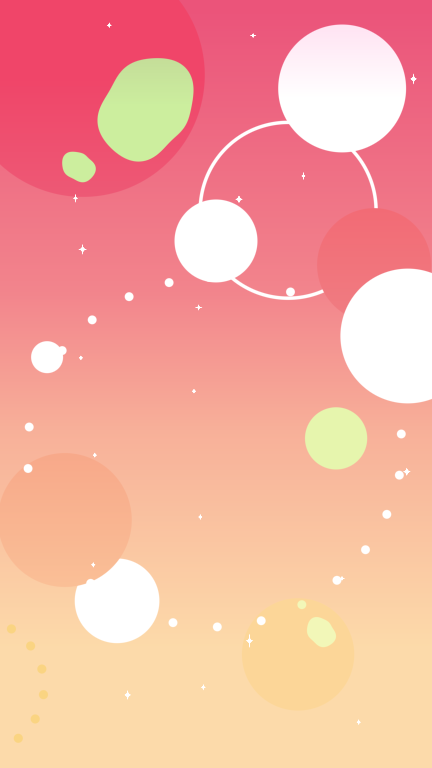
Write a Shadertoy shader that draws this background.

```glsl
// Pastel sunset of flat discs, rounded blobs, a thin ring and dotted orbits.
// A vertical gradient lies below signed-distance shapes painted back to front;
// the dots follow arcs, and the sparkles sit on a hashed, jittered grid.

const vec3 WHITE = vec3(1.0);
const vec3 APRICOT = vec3(0.99, 0.855, 0.665);
const vec3 PEACH = vec3(0.97, 0.69, 0.60);
const vec3 ROSE = vec3(0.95, 0.52, 0.55);
const vec3 MAGENTA = vec3(0.92, 0.33, 0.48);
const vec3 LIME = vec3(0.80, 0.935, 0.62);
const vec3 PALE_LIME = vec3(0.95, 0.97, 0.72);
const vec3 HONEY = vec3(0.98, 0.83, 0.51);

vec2 hash2(float n) {
    return fract(sin(vec2(n * 127.1 + 3.7, n * 269.5 + 8.3)) * 43758.5453);
}

float ramp(float low, float high, float v) {
    return clamp((v - low) / (high - low), 0.0, 1.0);
}

float disc(vec2 p, vec2 center, float radius) {
    return length(p - center) - radius;
}

// Soft leaf: two rounded corners along the tilt and one flatter side.
float blob(vec2 p, vec2 center, float radius, float tilt) {
    vec2 q = p - center;
    float a = atan(q.y, q.x) - tilt;
    float outline = 0.99 + 0.14 * cos(2.0 * a) + 0.08 * sin(a)
                  + 0.03 * cos(5.0 * a + 0.7);
    return length(q) - radius * outline;
}

float sparkle(vec2 p, vec2 center, float size) {
    vec2 q = abs(p - center) * vec2(1.25, 1.0);
    return q.x + q.y + 2.0 * sqrt(q.x * q.y) - size;
}

void paint(inout vec3 col, float d, vec3 ink, float aa) {
    col = mix(col, ink, 1.0 - smoothstep(-aa, aa, d));
}

vec3 sky(float y) {
    vec3 col = mix(APRICOT, PEACH, ramp(0.28, 0.78, y));
    col = mix(col, ROSE, ramp(0.78, 1.10, y));
    return mix(col, MAGENTA, ramp(1.10, 1.75, y));
}

// White dots on a wide ellipse, slightly flattened at the lower right.
void paintOrbit(inout vec3 col, vec2 p, vec2 center, vec2 radii, float aa) {
    for (int i = 0; i < 23; i++) {
        if (i == 11 || i == 12 || i == 15 || i == 21) continue;
        float k = float(i);
        float lag = smoothstep(8.0, 13.0, k) * (1.0 - smoothstep(18.0, 22.0, k));
        float a = radians(6.0 - 13.62 * k - 3.6 * lag);
        float dent = 0.025 * pow(max(cos(a + 0.65), 0.0), 6.0);
        vec2 spot = center + radii * (1.0 - dent) * vec2(cos(a), sin(a));
        paint(col, disc(p, spot, 0.0102), i == 5 ? PALE_LIME : WHITE, aa);
    }
}

void paintArc(inout vec3 col, vec2 p, vec2 center, float radius, float aa) {
    for (int i = 0; i < 6; i++) {
        float a = radians(59.6 - 22.4 * float(i));
        vec2 spot = center + radius * vec2(cos(a), sin(a));
        paint(col, disc(p, spot, 0.0105), HONEY, aa);
    }
}

void paintSparkles(inout vec3 col, vec2 p, float aa) {
    for (int i = 0; i < 21; i++) {
        vec2 cell = vec2(float(i % 3), float(i / 3));
        vec2 jitter = hash2(float(i) + 1.0);
        vec2 spot = (cell + 0.1 + 0.8 * jitter) * vec2(0.333, 0.254);
        float size = i % 4 == 0 ? 0.015 : 0.0105;
        paint(col, sparkle(p, spot, size), WHITE, 1.5 * aa);
    }
}

void mainImage(out vec4 fragColor, in vec2 fragCoord) {
    vec2 p = fragCoord / iResolution.x;
    float aa = 0.75 / iResolution.x;
    vec3 col = sky(p.y);

    // Upper left disc with its leaves
    vec3 crimson = mix(vec3(0.93, 0.35, 0.46), vec3(0.94, 0.27, 0.41), ramp(1.32, 1.6, p.y));
    paint(col, disc(p, vec2(0.192, 1.604), 0.282), crimson, aa);
    vec3 leaf = mix(LIME, vec3(0.77, 0.87, 0.60), ramp(1.53, 1.64, p.y));
    paint(col, blob(p, vec2(0.345, 1.523), 0.1125, 0.96), leaf, aa);
    paint(col, blob(p, vec2(0.183, 1.394), 0.0363, 2.57), LIME, aa);

    // Ring and the discs strung along it
    float ring = abs(disc(p, vec2(0.667, 1.291), 0.2035)) - 0.004;
    paint(col, ring, WHITE, aa);
    vec3 blush = mix(WHITE, vec3(1.0, 0.89, 0.95), ramp(1.55, 1.72, p.y));
    paint(col, disc(p, vec2(0.792, 1.573), 0.148), blush, aa);
    paint(col, disc(p, vec2(0.500, 1.220), 0.096), WHITE, aa);
    vec3 coral = mix(vec3(0.94, 0.49, 0.51), vec3(0.95, 0.42, 0.46), ramp(1.03, 1.29, p.y));
    paint(col, disc(p, vec2(0.866, 1.164), 0.132), coral, aa);
    paint(col, disc(p, vec2(0.944, 1.000), 0.156), WHITE, aa);

    // Lower discs
    paint(col, disc(p, vec2(0.109, 0.951), 0.037), WHITE, aa);
    paint(col, disc(p, vec2(0.778, 0.763), 0.072), vec3(0.90, 0.96, 0.68), aa);
    paint(col, disc(p, vec2(0.271, 0.387), 0.098), WHITE, aa);
    vec3 melon = mix(vec3(0.98, 0.75, 0.59), vec3(0.97, 0.66, 0.54), ramp(0.42, 0.73, p.y));
    paint(col, disc(p, vec2(0.150, 0.574), 0.155), melon, aa);
    paint(col, disc(p, vec2(0.690, 0.263), 0.130), vec3(0.99, 0.84, 0.595), aa);
    paint(col, blob(p, vec2(0.745, 0.316), 0.033, 2.29), PALE_LIME, aa);

    // Dots and sparkles
    paintOrbit(col, p, vec2(0.498, 0.731), vec2(0.435, 0.405), aa);
    paintArc(col, p, vec2(-0.051, 0.190), 0.153, aa);
    paintSparkles(col, p, aa);
    fragColor = vec4(col, 1.0);
}
```
